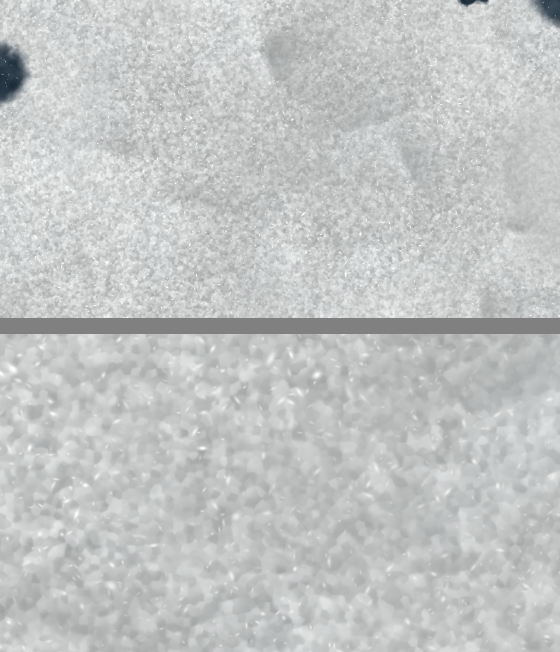
Top, the full canvas; bottom, a detail of the centre.
A Shadertoy shader for this texture:

```glsl
// Sunlit mounds of soap foam: tiny bubbles, white glints, soft hollows and dark water gaps.

const vec3 FOAM = vec3(0.804, 0.811, 0.811);
const vec3 WATER = vec3(0.15, 0.21, 0.26);
const vec3 GLINT = vec3(1.0, 1.0, 0.99);
const vec2 LIGHT = vec2(-0.5, 0.85);

vec2 hash2(vec2 p) {
    vec3 q = fract(p.xyx * vec3(0.1031, 0.1030, 0.0973));
    q += dot(q, q.yzx + 33.33);
    return fract((q.xx + q.yz) * q.zy);
}

float valueNoise(vec2 p) {
    vec2 i = floor(p), f = fract(p);
    f = f * f * (3.0 - 2.0 * f);
    float low = mix(hash2(i).x, hash2(i + vec2(1, 0)).x, f.x);
    float high = mix(hash2(i + vec2(0, 1)).x, hash2(i + vec2(1, 1)).x, f.x);
    return mix(low, high, f.y);
}

float fbm(vec2 p) {
    float sum = 0.0, weight = 0.5;
    for (int i = 0; i < 4; i++) {
        sum += weight * valueNoise(p);
        p = mat2(1.6, 1.2, -1.2, 1.6) * p + 7.3;
        weight *= 0.5;
    }
    return sum / 0.9375;
}

vec2 rotate(vec2 p, float angle) {
    float c = cos(angle), s = sin(angle);
    return vec2(c * p.x + s * p.y, c * p.y - s * p.x);
}

// Packed bubbles, each with its own tone and a faint lit side; centred on zero.
float bubbles(vec2 p, float scale) {
    p *= scale;
    vec2 cell = floor(p);
    float sum = 0.0, total = 0.0;
    for (int y = -1; y <= 1; y++)
    for (int x = -1; x <= 1; x++) {
        vec2 id = cell + vec2(x, y);
        vec2 r = p - id - hash2(id);
        float w = exp(-7.0 * dot(r, r));
        sum += w * (hash2(id + 41.7).x - 0.5 + 0.12 * dot(r, LIGHT));
        total += w;
    }
    return sum / (total + 1e-5);
}

// Scattered short glints with random direction, length and strength.
float glints(vec2 p, float scale, float density) {
    p *= scale;
    vec2 cell = floor(p);
    float light = 0.0;
    for (int y = -1; y <= 1; y++)
    for (int x = -1; x <= 1; x++) {
        vec2 id = cell + vec2(x, y);
        vec2 pick = hash2(id + 19.1), form = hash2(id + 83.5);
        vec2 r = rotate(p - id - hash2(id), 3.1416 * form.x);
        r /= vec2(mix(0.15, 0.36, form.y), 0.13);
        light = max(light, step(pick.x, density) * mix(0.3, 1.2, pick.y) * exp(-dot(r, r)));
    }
    return light;
}

// Hollow behind a mound: crisp rim, shadow fading along the angle, lit crest in front.
float hollow(vec2 p, vec2 centre, float angle, float fade, float span, float depth) {
    vec2 q = rotate(p - centre, angle);
    q.x -= 1.5 * q.y * q.y;
    float along = exp(-q.y * q.y / (span * span));
    float shadow = smoothstep(-0.018, 0.022, q.x) * exp(-max(q.x, 0.0) / fade);
    float crest = smoothstep(0.01, -0.02, q.x) * exp(min(q.x, 0.0) / 0.07);
    return depth * along * (0.3 * crest - shadow);
}

float gap(vec2 p, vec2 centre, vec2 radius) {
    return smoothstep(1.2, 0.6, length((p - centre) / radius));
}

void mainImage(out vec4 fragColor, in vec2 fragCoord) {
    vec2 p = fragCoord / iResolution.y;
    vec2 ragged = vec2(fbm(p * 9.0), fbm(p * 9.0 + 31.0)) - 0.5;
    vec2 q = p + 0.06 * ragged;

    // Broad relief of the mounds
    float relief = 0.16 * (fbm(p * 2.6 + 4.0) - 0.5) + 0.05 * (fbm(p * 13.0) - 0.5);
    relief += hollow(q, vec2(0.83, 0.82), 0.45, 0.12, 0.13, 0.15);
    relief += hollow(q, vec2(0.38, 0.50), 1.40, 0.06, 0.11, 0.13);
    relief += hollow(q, vec2(1.28, 0.48), 0.40, 0.08, 0.10, 0.13);
    relief += hollow(q, vec2(1.62, 0.285), 1.30, 0.018, 0.04, 0.26);
    relief += hollow(q, vec2(1.59, 0.45), 0.05, 0.09, 0.14, 0.06);
    relief += hollow(q, vec2(1.17, 0.61), 1.90, 0.10, 0.15, 0.09);
    relief += hollow(q, vec2(1.52, 0.03), 0.10, 0.08, 0.06, 0.14);
    relief += hollow(q, vec2(0.62, 0.34), 1.20, 0.13, 0.17, 0.06);
    relief += hollow(q, vec2(1.58, 0.87), 0.55, 0.03, 0.09, 0.09);

    // Grain calms down in the hollows and on the smooth right flank
    float flank = gap(q, vec2(1.74, 0.42), vec2(0.20, 0.30));
    float crisp = smoothstep(-0.14, -0.03, relief) * (1.0 - 0.85 * flank);
    crisp *= mix(0.7, 1.1, smoothstep(0.35, 0.6, fbm(p * 4.0 + 12.0)));
    float grain = 0.12 * bubbles(p, 72.0) + 0.13 * bubbles(p + 3.7, 130.0);
    vec3 colour = FOAM + relief + 0.02 * flank + grain * mix(0.4, 1.0, crisp);
    colour += vec3(-0.006, 0.002, 0.003) * (fbm(p * 6.0) - 0.3);

    // Sparkle
    float sparkle = max(glints(p, 70.0, 0.17), 0.6 * glints(p + 5.3, 115.0, 0.20));
    sparkle = max(sparkle, glints(p + 9.1, 40.0, 0.05));
    colour = mix(colour, GLINT, clamp(sparkle * crisp, 0.0, 1.0) * 0.95);

    // Water showing past the foam, with a frayed rim
    vec2 frayed = q + 0.03 * (vec2(fbm(p * 34.0), fbm(p * 34.0 + 17.0)) - 0.5);
    float water = gap(frayed, vec2(0.0, 0.765), vec2(0.095, 0.092));
    water = max(water, gap(frayed, vec2(1.78, 1.01), vec2(0.125, 0.085)));
    water = max(water, gap(frayed, vec2(1.48, 1.01), vec2(0.05, 0.022)));
    vec3 deep = WATER + 0.2 * (fbm(p * 26.0) - 0.4) + 0.4 * glints(p, 80.0, 0.10);
    fragColor = vec4(clamp(mix(colour, deep, water), 0.0, 1.0), 1.0);
}
```
